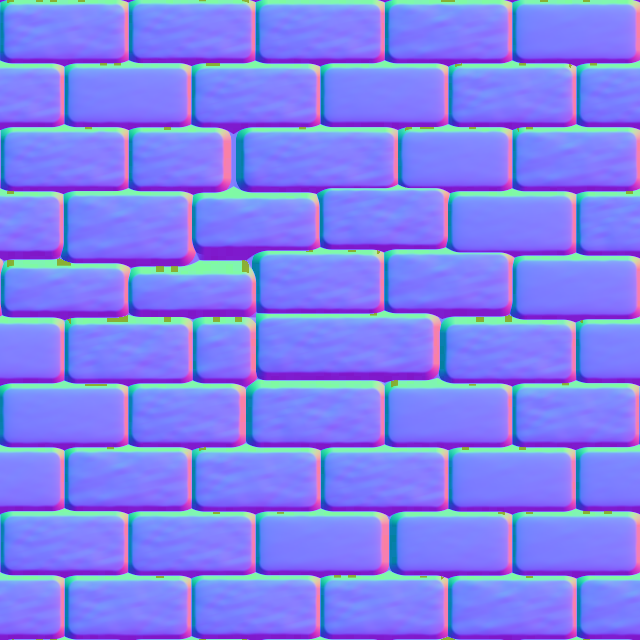
Reproduce this texture map procedurally as a WebGL 2 fragment shader.

```glsl
#version 300 es
precision highp float;
// Tangent-space normal map of a worn brick wall: 5 bricks across, 10 courses down,
// running bond. Each brick is a rounded box; its distance and direction set the
// tilt of the rim and bevel, noise dents the face, and a few bricks are displaced.

uniform vec2 u_resolution;
out vec4 outColor;

const vec2 COUNT = vec2(5.0, 10.0);
const vec2 CELL = 1.0 / COUNT;
const vec2 INSET_LOW = vec2(0.0055, 0.0075);   // left, bottom rim width
const vec2 INSET_HIGH = vec2(0.0050, 0.0055);  // right, top rim width
const float CORNER = 0.015;
const float BEVEL_WIDTH = 0.0075;
const float BEVEL_TILT = 0.40;
const float CROWN_TILT = 0.05;
const float RIM_TILT = 0.97;
const float UNDERSIDE_TILT = 0.83;
const float DENT_TILT = 0.0022;
const float JITTER = 0.0012;
const mat2 STROKES = mat2(23.0, -11.0, 8.0, 45.0);  // leaning, sideways dents
const vec3 SPECK_COLOR = vec3(0.55, 0.62, 0.08);

// Displaced joints: course from top, joint, shift, extra half gap
const vec4 OPEN_JOINT = vec4(2, 2, -0.036, 0.010);
const vec4 SHORT_END = vec4(2, 3, 0.021, 0.000);
const vec4 LONG_START = vec4(5, 3, -0.103, 0.000);
const vec4 LONG_END = vec4(5, 4, -0.013, 0.004);
const vec4 SLIPPED_JOINT = vec4(6, 2, -0.016, 0.004);
const vec4 LOOSE_JOINT = vec4(8, 3, 0.008, 0.006);

// Displaced beds: course, brick, bottom shift, top shift
const vec4 SAGGING = vec4(3, 1, -0.013, 0.000);
const vec4 SQUEEZED = vec4(3, 2, 0.006, -0.004);
const vec4 LOW_BRICK = vec4(4, 0, 0.006, -0.012);
const vec4 THIN_BRICK = vec4(4, 1, 0.008, -0.022);

// Bricks centred inside this circle are lifted
const vec2 LIFT_CENTER = vec2(0.56, 0.55);
const float LIFT_RADIUS = 0.156;
const float LIFT = 0.009;

float hash(vec2 p) {
  vec3 q = fract(p.xyx * 0.1031);
  q += dot(q, q.yzx + 33.33);
  return fract((q.x + q.y) * q.z);
}

// Value noise: x is the value, yz the gradient
vec3 noise(vec2 p) {
  vec2 i = floor(p), f = p - i;
  vec2 u = f * f * (3.0 - 2.0 * f), du = 6.0 * f * (1.0 - f);
  float a = hash(i), b = hash(i + vec2(1, 0)) - a, c = hash(i + vec2(0, 1)) - a;
  float k = hash(i + 1.0) - a - b - c;
  return vec3(a + b * u.x + c * u.y + k * u.x * u.y, du * (vec2(b, c) + k * u.yx));
}

// Shift of an entry, applied only to its own joint or brick
vec2 shiftAt(vec4 entry, vec2 id) {
  vec2 near = step(abs(entry.xy - id), vec2(0.5));
  return entry.zw * near.x * near.y;
}

// Position and half gap of the joint left of brick k
vec2 jointAt(float course, float k) {
  vec2 id = vec2(mod(course, COUNT.y), mod(k, COUNT.x));
  float x = (k - 0.5 * mod(course, 2.0)) * CELL.x + (hash(id + 3.0) - 0.5) * 2.0 * JITTER;
  return vec2(x, 0.0) + shiftAt(OPEN_JOINT, id) + shiftAt(SHORT_END, id)
    + shiftAt(LONG_START, id) + shiftAt(LONG_END, id)
    + shiftAt(SLIPPED_JOINT, id) + shiftAt(LOOSE_JOINT, id);
}

// Face rectangle: lower left corner, upper right corner
vec4 brickFace(float course, float k) {
  vec2 id = vec2(mod(course, COUNT.y), mod(k, COUNT.x));
  vec2 left = jointAt(course, k), right = jointAt(course, k + 1.0);
  float top = 1.0 - course * CELL.y;
  vec2 center = vec2((k + 0.5 - 0.5 * mod(course, 2.0)) * CELL.x, top - 0.5 * CELL.y);
  vec2 bed = vec2(top - CELL.y, top) + (hash(id + 9.0) - 0.5) * JITTER
    + LIFT * step(distance(center, LIFT_CENTER), LIFT_RADIUS)
    + shiftAt(SAGGING, id) + shiftAt(SQUEEZED, id)
    + shiftAt(LOW_BRICK, id) + shiftAt(THIN_BRICK, id);
  return vec4(vec2(left.x + left.y, bed.x) + INSET_LOW,
              vec2(right.x - right.y, bed.y) - INSET_HIGH);
}

// Steep rim, level inside wide vertical gaps
vec2 rimTilt(vec2 outward, float d) {
  float steep = mix(RIM_TILT, UNDERSIDE_TILT, max(-outward.y, 0.0));
  return outward * steep * (1.0 - abs(outward.x) * smoothstep(0.0110, 0.0125, d));
}

void main() {
  vec2 uv = gl_FragCoord.xy / u_resolution;
  float pixel = 1.0 / min(u_resolution.x, u_resolution.y);

  // Nearest and second nearest of the four closest bricks
  float d = 1.0, nextD = 1.0;
  vec2 local = vec2(0.0), halfSize = vec2(1.0), id = vec2(0.0);
  vec2 outward = vec2(0.0), nextOutward = vec2(0.0);
  for (int i = 0; i < 4; i++) {
    float c = floor((1.0 - uv.y) * COUNT.y - 0.5) + float(i / 2);
    float k = floor(uv.x * COUNT.x + 0.5 * mod(c, 2.0) - 0.5) + float(i % 2);
    vec4 face = brickFace(c, k);
    vec2 p = uv - 0.5 * (face.xy + face.zw), b = 0.5 * (face.zw - face.xy);
    vec2 q = abs(p) - b + CORNER, reach = max(q, 0.0);
    float dist = length(reach) + min(max(q.x, q.y), 0.0) - CORNER;
    vec2 dir = sign(p) * normalize(reach + 0.00001);
    if (dist < d) {
      nextD = d; nextOutward = outward;
      d = dist; outward = dir; local = p; halfSize = b;
      id = vec2(mod(c, COUNT.y), mod(k, COUNT.x));
    } else if (dist < nextD) {
      nextD = dist; nextOutward = dir;
    }
  }

  // Face: soft bevel, slight crown and dents of varying strength
  vec2 edge = max(halfSize - abs(local), 0.0);
  vec2 tilt = sign(local) * BEVEL_TILT * exp(-edge / BEVEL_WIDTH)
    + CROWN_TILT * local / halfSize;
  vec2 stroke = STROKES * (local + 1.0 + floor(hash(id) * 4.0) * 0.37);
  vec2 slope = (noise(stroke).yz + 0.9 * noise(stroke * 2.1 + 7.0).yz) * STROKES;
  tilt -= slope * DENT_TILT * mix(0.25, 1.0, step(0.35, hash(id + 5.0)));

  // Rim: blocky facets, smoothed where two bricks meet
  float facet = 0.94 + 0.06 * hash(floor(uv * 85.0));
  float own = clamp(0.5 + 0.5 * (nextD - d) / pixel, 0.0, 1.0);
  vec2 rim = facet * mix(rimTilt(nextOutward, nextD), rimTilt(outward, d), own);
  float wobble = (noise(uv * 70.0).x - 0.5) * 0.0015;
  tilt = mix(tilt, rim, smoothstep(-0.0035, 0.0015, d + wobble));
  vec3 color = 0.5 + 0.5 * vec3(tilt, sqrt(max(1.0 - dot(tilt, tilt), 0.0)));

  // Sparse specks along the upper rims
  float speck = step(0.91, hash(vec2(floor(uv.x * 90.0), id.x + 20.0)));
  speck *= smoothstep(0.0025, 0.0035, d) * step(0.8, outward.y);
  outColor = vec4(mix(color, SPECK_COLOR, 0.8 * speck), 1.0);
}
```
